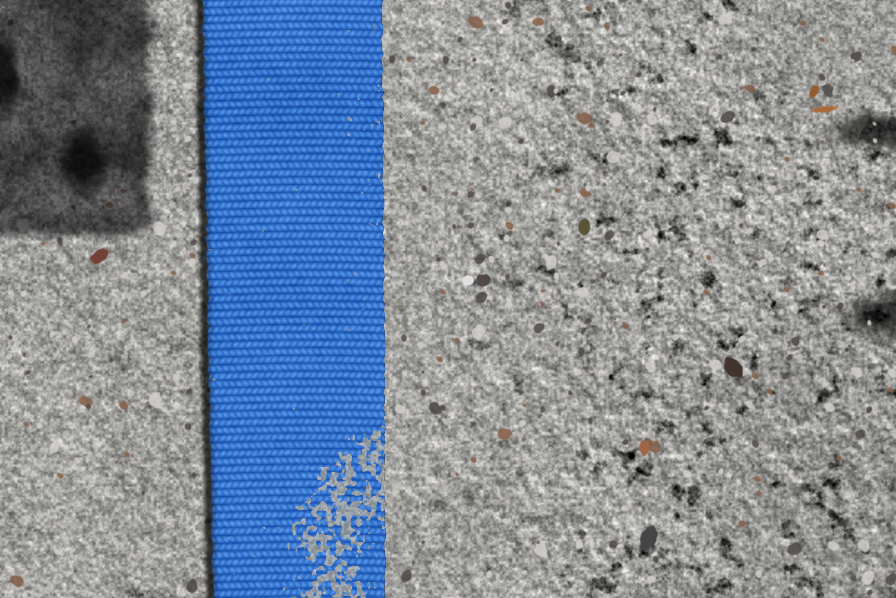
Give the GLSL for this texture, as a Shadertoy shader.

```glsl
// A woven blue strap lies on coarse grey sand, with a dark damp patch at upper left.
// Sand is a noise height field shaded by its slope; the weave is repeated slanted
// stitches; hashed cells scatter pebbles and stray grains over both.

float hash(vec2 p) {
    vec3 q = fract(vec3(p.xyx) * 0.1031);
    q += dot(q, q.yzx + 33.33);
    return fract((q.x + q.y) * q.z);
}

float noise(vec2 p) {
    vec2 i = floor(p), f = fract(p);
    f = f * f * (3.0 - 2.0 * f);
    return mix(mix(hash(i), hash(i + vec2(1, 0)), f.x),
               mix(hash(i + vec2(0, 1)), hash(i + vec2(1, 1)), f.x), f.y);
}

float fbm(vec2 p) {
    float sum = 0.0, amp = 0.5;
    for (int i = 0; i < 4; i++) {
        sum += amp * noise(p);
        p = mat2(1.6, 1.2, -1.2, 1.6) * p + 7.3;
        amp *= 0.5;
    }
    return sum;
}

// Soft elliptical mask: 1 at the centre, 0 outside the radii
float blob(vec2 p, vec2 centre, vec2 radii) {
    return 1.0 - smoothstep(0.3, 1.0, length((p - centre) / radii));
}

float roundedBox(vec2 p, vec2 halfSize, float radius) {
    vec2 q = abs(p) - halfSize + radius;
    return length(max(q, 0.0)) + min(max(q.x, q.y), 0.0) - radius;
}

// Rotated ellipse with a smooth, slightly uneven rim
float stone(vec2 p, vec2 centre, vec2 radii, float angle, float px) {
    vec2 d = p - centre;
    float c = cos(angle), s = sin(angle);
    d = vec2(c * d.x + s * d.y, c * d.y - s * d.x) / radii;
    float rim = length(d) - 0.8 - 0.4 * noise(p * 130.0);
    float soft = px / min(radii.x, radii.y);
    return 1.0 - smoothstep(-soft, soft, rim);
}

vec3 sand(vec2 p, float rough) {
    vec2 toLight = vec2(0.0035, 0.0045);
    float slope = fbm(p * 48.0) - fbm((p + toLight) * 48.0);
    float grain = noise(p * 185.0) - 0.5 + 0.6 * (noise(p * 330.0 + 9.0) - 0.5);
    float broad = fbm(p * 9.0 + 4.0) - 0.47;
    float pits = smoothstep(0.57, 0.76, fbm(p * 38.0 + 21.0));
    float tone = 0.635 + 0.27 * grain + broad * 0.12;
    tone += slope * mix(0.35, 0.9, rough) - pits * 0.42 * rough;
    return tone * vec3(1.005, 1.0, 0.98);
}

// One hashed stone per cell, mostly pale or dark with a few brown ones
vec3 scatterStones(vec3 col, vec2 p, float cells, float density, float px) {
    vec2 id = floor(p * cells);
    vec2 centre = (id + 0.3 + 0.4 * vec2(hash(id + 3.1), hash(id + 8.7))) / cells;
    float size = mix(0.07, 0.18, hash(id + 5.5)) / cells;
    float kind = hash(id + 14.2);
    vec3 tint = kind < 0.55 ? vec3(0.82, 0.81, 0.79)
              : kind < 0.85 ? vec3(0.30, 0.28, 0.28) : vec3(0.52, 0.37, 0.28);
    float mask = stone(p, centre, vec2(size * 1.3, size), kind * 6.3, px);
    return mix(col, tint, mask * step(hash(id), density) * 0.85);
}

vec3 weave(vec2 p) {
    float row = p.y * 77.0 + 0.25 * sin(p.x * 9.0);
    float v = fract(row);
    float side = mod(floor(row), 2.0) * 2.0 - 1.0;
    float stitch = abs(fract(p.x * 92.0 + side * v * 0.5) - 0.5) * 2.0;
    float ridge = sin(v * 3.14159);
    float light = ridge * (0.55 + 0.45 * smoothstep(0.1, 0.8, stitch));
    light += 0.25 * (noise(p * 160.0) - 0.5) + 0.25 * (fbm(p * 6.0) - 0.47);
    return mix(vec3(0.09, 0.32, 0.68), vec3(0.31, 0.56, 0.90), light);
}

void mainImage(out vec4 fragColor, in vec2 fragCoord) {
    float px = 1.0 / iResolution.y;
    vec2 p = fragCoord * px;

    // Sand: rougher to the right, smooth in the upper right corner
    float smoothPatch = blob(p, vec2(1.43, 0.96), vec2(0.25, 0.24));
    float rough = mix(0.25, 1.0, smoothstep(0.65, 1.1, p.x)) * (1.0 - 0.85 * smoothPatch);
    vec3 col = sand(p, rough);
    col *= 1.0 - 0.12 * smoothstep(0.9, 1.5, p.x) * smoothstep(0.7, 0.1, p.y);
    vec2 wobble = p + 0.05 * (vec2(fbm(p * 20.0), fbm(p * 20.0 + 31.0)) - 0.47);
    col *= 1.0 - 0.65 * blob(wobble, vec2(1.49, 0.775), vec2(0.13, 0.035));
    col *= 1.0 - 0.65 * blob(wobble, vec2(1.49, 0.475), vec2(0.09, 0.055));
    col = scatterStones(col, p, 17.0, 0.22, px);
    col = scatterStones(col, p + 5.0, 36.0, 0.2, px);

    // Larger stones and dry chips
    col = mix(col, vec3(0.88), stone(p, vec2(0.783, 0.532), vec2(0.009), 0.0, px));
    col = mix(col, vec3(0.32, 0.28, 0.29), stone(p, vec2(0.809, 0.532), vec2(0.013, 0.010), 0.2, px));
    col = mix(col, vec3(0.35, 0.33, 0.22), stone(p, vec2(0.978, 0.621), vec2(0.009, 0.014), 0.0, px));
    col = mix(col, vec3(0.58, 0.36, 0.19), stone(p, vec2(1.361, 0.846), vec2(0.006, 0.011), -0.5, px));
    col = mix(col, vec3(0.66, 0.42, 0.22), stone(p, vec2(1.379, 0.817), vec2(0.020, 0.005), 0.1, px));
    col = mix(col, vec3(0.62, 0.40, 0.28), stone(p, vec2(1.078, 0.251), vec2(0.009, 0.012), 0.0, px));
    col = mix(col, vec3(0.26, 0.20, 0.18), stone(p, vec2(1.226, 0.385), vec2(0.014, 0.020), 0.5, px));
    col = mix(col, vec3(0.27), stone(p, vec2(1.084, 0.100), vec2(0.014, 0.020), -0.4, px));
    col = mix(col, vec3(0.45, 0.25, 0.21), stone(p, vec2(0.166, 0.572), vec2(0.018, 0.010), 0.8, px));

    // Damp patch with lumps and a deep crack
    float damp = roundedBox(p - vec2(0.0, 0.9), vec2(0.252, 0.295), 0.04);
    damp += 0.012 * (noise(p * 35.0) - 0.5);
    float lumps = fbm(p * 15.0 + 2.0) - 0.47;
    vec3 wet = col * (0.43 + 0.5 * lumps) * vec3(0.98, 0.97, 1.0);
    float crack = blob(wobble, vec2(0.145, 0.73), vec2(0.05, 0.085));
    crack = max(crack, blob(wobble, vec2(0.01, 0.87), vec2(0.035, 0.08)));
    wet *= 1.0 - 0.75 * crack;
    col = mix(col, wet, 1.0 - smoothstep(-0.014, 0.012, damp));

    // Strap edges lean slightly; a thin shadow falls to the left
    float fray = 0.004 * (noise(vec2(p.y * 110.0, 2.0)) - 0.5);
    float left = mix(0.356, 0.339, p.y) + fray;
    float right = mix(0.645, 0.639, p.y) - fray;
    float shadow = smoothstep(left - 0.018, left - 0.006, p.x) * step(p.x, right);
    col *= 1.0 - 0.72 * shadow;
    float strap = smoothstep(left - px, left + px, p.x) * (1.0 - smoothstep(right - px, right + px, p.x));
    vec3 cloth = weave(p) * mix(0.72, 1.0, smoothstep(0.0, 0.012, p.x - left));

    // Sand clinging to the cloth: a drift below, flecks along the right edge
    float driftEdge = mix(0.46, 0.65, smoothstep(0.15, 0.37, p.y));
    float drift = smoothstep(driftEdge, driftEdge + 0.08, p.x + 0.06 * (fbm(p * 18.0) - 0.47));
    drift *= 1.0 - smoothstep(0.30, 0.38, p.y);
    drift *= 1.0 - 0.8 * blob(p, vec2(0.64, 0.06), vec2(0.06, 0.10));
    float edgeDust = smoothstep(0.54, 0.64, p.x) * smoothstep(0.45, 0.75, p.y);
    float cover = 0.42 * drift + 0.10 * edgeDust + 0.04 * smoothstep(right - 0.02, right, p.x);
    float fleck = 0.65 * noise(p * 120.0 + 40.0) + 0.35 * noise(p * 230.0);
    float dust = smoothstep(0.86 - cover, 0.96 - cover, fleck);
    cloth = mix(cloth, vec3(0.67, 0.66, 0.63) + 0.25 * (noise(p * 260.0) - 0.5), dust * 0.85);
    col = mix(col, cloth, strap);

    fragColor = vec4(clamp(col, 0.0, 1.0), 1.0);
}
```
